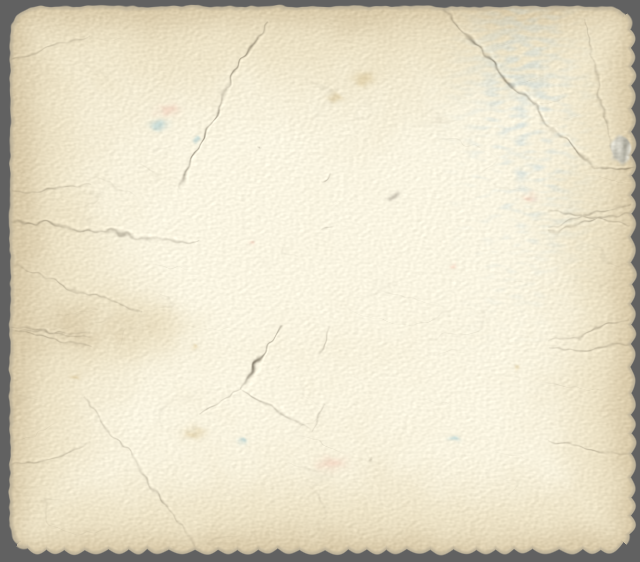
A Shadertoy shader for this texture:

```glsl
// A sheet of old cream card with deckled edges on a grey ground.
// A rounded box gives the outline and the browning; warped segments give
// the creases; layered gradient noise gives grain, wrinkles and stains.

vec2 hash2(vec2 p) {
    p = vec2(dot(p, vec2(127.1, 311.7)), dot(p, vec2(269.5, 183.3)));
    return fract(sin(p) * 43758.545);
}

float gradNoise(vec2 p) {
    vec2 i = floor(p), f = fract(p);
    vec2 u = f * f * f * (f * (f * 6.0 - 15.0) + 10.0);
    vec2 e = vec2(0, 1);
    float a = dot(hash2(i) * 2.0 - 1.0, f);
    float b = dot(hash2(i + e.yx) * 2.0 - 1.0, f - e.yx);
    float c = dot(hash2(i + e) * 2.0 - 1.0, f - e);
    float d = dot(hash2(i + 1.0) * 2.0 - 1.0, f - 1.0);
    return mix(mix(a, b, u.x), mix(c, d, u.x), u.y);
}

float fbm(vec2 p) {
    float sum = 0.0, amp = 0.6;
    for (int i = 0; i < 4; i++) {
        sum += amp * gradNoise(p);
        p = p * 2.03 + 17.3;
        amp *= 0.5;
    }
    return sum;
}

// x: dark groove, y: raised light lip on one side
vec2 crease(vec2 p, vec2 a, vec2 b, float width) {
    vec2 ba = b - a, pa = p - a;
    float h = clamp(dot(pa, ba) / dot(ba, ba), 0.0, 1.0);
    float d = length(pa - ba * h);
    float side = smoothstep(-0.002, 0.002, (ba.x * pa.y - ba.y * pa.x) / length(ba));
    float body = mix(0.45, 1.0, 4.0 * h * (1.0 - h));
    float groove = exp(-pow(d / width, 2.0));
    float lip = exp(-pow((d - 2.2 * width) / width, 2.0)) * side;
    return vec2(groove, lip) * body;
}

float blob(vec2 p, vec2 centre, vec2 size) {
    vec2 q = (p - centre) / size;
    return exp(-dot(q, q));
}

void mainImage(out vec4 fragColor, in vec2 fragCoord) {
    vec2 p = fragCoord / iResolution.y;
    float aspect = iResolution.x / iResolution.y;

    // Outline: rounded box, scalloped at right and bottom, ragged elsewhere
    vec2 q = p - vec2(0.5 * aspect + 0.003, 0.503);
    vec2 halfSize = vec2(0.5 * aspect - 0.015, 0.485);
    vec2 s = abs(q) - halfSize;
    vec2 r = s + 0.05;
    float box = length(max(r, 0.0)) + min(max(r.x, r.y), 0.0) - 0.05;
    bool upright = s.x > s.y;
    float along = upright ? p.y : p.x;
    float scallop = abs(sin(along * 82.0 + 2.5 * gradNoise(vec2(along * 9.0, 3.0))));
    bool deckled = upright ? q.x > 0.0 : q.y < 0.0;
    float edge = box + (deckled ? 0.004 - 0.008 * scallop : 0.004 * gradNoise(p * 60.0));
    edge += 0.004 * gradNoise(p * 25.0);
    float inside = max(-box, 0.0);

    // Browning toward the edges and one stain at the left
    float cloud = fbm(p * 4.0);
    float age = 1.03 * exp(-inside / 0.1) + 0.3 * cloud + 0.12 * fbm(p * 17.0);
    age += 0.55 * blob(p, vec2(0.2, 0.42), vec2(0.13, 0.055)) * (0.8 + 1.5 * fbm(p * 9.0));
    age += 0.18 * blob(p, vec2(0.05, 0.6), vec2(0.2, 0.35));
    vec3 col = mix(vec3(0.98, 0.96, 0.885), vec3(0.93, 0.89, 0.78), smoothstep(0.0, 0.55, age));
    col = mix(col, vec3(0.85, 0.79, 0.66), smoothstep(0.45, 1.1, age));

    // Faint blue cast in the upper right
    float woven = smoothstep(-0.2, 0.5, gradNoise(p * vec2(35.0, 90.0)) + cloud);
    float blue = blob(p, vec2(0.93, 0.77), vec2(0.09, 0.25)) * woven;
    col = mix(col, vec3(0.77, 0.84, 0.86), 0.55 * blue);

    // Small smudges in ochre, pink, grey and blue
    for (int i = 0; i < 16; i++) {
        vec2 rnd = hash2(vec2(i, 7.0)), kind = hash2(vec2(i, 31.0));
        vec2 centre = vec2(0.1, 0.12) + rnd * vec2(0.85, 0.78);
        vec2 size = mix(vec2(0.004), vec2(0.022, 0.011), kind.y * kind.y);
        vec3 ink = kind.x < 0.6 ? vec3(0.83, 0.75, 0.57) : kind.x < 0.75 ? vec3(0.93, 0.77, 0.7)
                 : kind.x < 0.9 ? vec3(0.64, 0.61, 0.56) : vec3(0.6, 0.76, 0.8);
        float mark = blob(p + 0.012 * gradNoise(p * 50.0), centre, size);
        col = mix(col, ink, 0.5 * mark);
    }

    // Main folds, bent by a shared warp so that joints stay closed
    vec2 w = p + 0.016 * vec2(gradNoise(p * 13.0), gradNoise(p * 13.0 + 40.0));
    w += 0.008 * vec2(gradNoise(p * 55.0), gradNoise(p * 55.0 + 70.0));
    vec4 folds[12] = vec4[12](
        vec4(0.475, 0.96, 0.4, 0.84), vec4(0.4, 0.84, 0.32, 0.67),
        vec4(0.79, 0.985, 0.98, 0.77), vec4(0.98, 0.77, 1.06, 0.703),
        vec4(1.06, 0.703, 1.13, 0.703), vec4(0.02, 0.61, 0.35, 0.57),
        vec4(0.495, 0.42, 0.43, 0.303), vec4(0.43, 0.303, 0.36, 0.27),
        vec4(0.43, 0.303, 0.55, 0.24), vec4(0.15, 0.29, 0.35, 0.03),
        vec4(0.02, 0.53, 0.25, 0.444), vec4(1.038, 0.97, 1.09, 0.73));
    float depth[12] = float[12](0.75, 0.8, 0.7, 0.7, 0.55, 0.6, 0.9, 0.5, 0.4, 0.35, 0.35, 0.35);
    vec2 relief = vec2(0);
    for (int i = 0; i < 12; i++) {
        float width = 0.0018 + 0.003 * depth[i] * smoothstep(-0.2, 0.5, gradNoise(p * 20.0));
        relief = max(relief, depth[i] * crease(w, folds[i].xy, folds[i].zw, width));
    }
    // Short cracks running in from both sides, and a few inside
    for (int i = 0; i < 18; i++) {
        vec2 rnd = hash2(vec2(i, 53.0)), turn = hash2(vec2(i, 91.0)) - 0.5;
        float x = i < 6 ? 0.02 : i < 12 ? aspect - 0.02 : mix(0.3, 0.95, rnd.x);
        vec2 reach = i < 12 ? vec2(i < 6 ? 0.14 : -0.14, 0.09 * turn.y) : vec2(0.05, 0.14) * turn;
        vec2 a = vec2(x, 0.1 + 0.8 * rnd.y);
        relief = max(relief, 0.35 * crease(w, a, a + reach, 0.002));
    }
    // Hairline wrinkles
    float ridge = abs(gradNoise(w * vec2(7.0, 19.0)));
    float wrinkle = smoothstep(0.03, 0.0, ridge) * smoothstep(0.05, 0.4, gradNoise(p * 8.0 + 9.0));
    relief.x += 0.12 * wrinkle;
    float wear = 0.65 + 0.8 * gradNoise(p * 30.0);
    col *= mix(vec3(1), vec3(0.52, 0.5, 0.47), clamp(relief.x * wear, 0.0, 1.0));
    col += 0.05 * relief.y;

    // Curled chip at the right edge
    vec2 chipPos = p + 0.01 * gradNoise(p * 45.0);
    float chip = blob(chipPos, vec2(1.105, 0.733), vec2(0.02, 0.028));
    col = mix(col, vec3(0.8, 0.79, 0.74) + 0.35 * gradNoise(p * vec2(85.0, 30.0)), smoothstep(0.3, 0.6, chip));

    // Embossed paper grain
    float grain = gradNoise(p * vec2(115.0, 160.0)) - gradNoise(p * vec2(115.0, 160.0) + vec2(0.4, -0.4));
    col += 0.05 * grain + 0.03 * gradNoise(p * vec2(170.0, 230.0));

    // Worn rim and grey ground
    col = mix(col, vec3(0.72, 0.68, 0.59), 0.75 * smoothstep(-0.009, -0.001, edge));
    col = mix(col, vec3(0.38), smoothstep(-0.0015, 0.002, edge));
    fragColor = vec4(clamp(col, 0.0, 1.0), 1.0);
}
```
